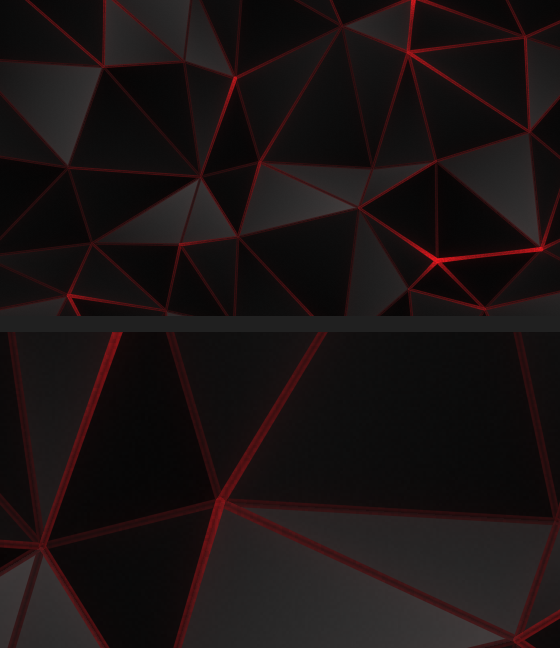
Top, the full canvas; bottom, a detail of the centre.
Give the GLSL for this background, as a Shadertoy shader.

```glsl
const float ROWS = 3.7;
const float JITTER = 0.8;
const vec3 RED = vec3(1.0, 0.06, 0.085);

float hash(vec2 p) {
    return fract(sin(dot(p, vec2(127.1, 311.7))) * 43758.5453);
}

float cross2(vec2 a, vec2 b) {
    return a.x * b.y - a.y * b.x;
}

vec2 meshVertex(vec2 cell) {
    vec2 offset = vec2(hash(cell), hash(cell + 37.3)) - 0.5;
    return cell + JITTER * offset;
}

// Heat gathers around one hub, with a few random hot vertices elsewhere
float vertexHeat(vec2 v, vec2 hub) {
    vec2 d = v - hub;
    return min(1.0, 0.9 * exp(-1.8 * dot(d, d)) + 0.9 * pow(hash(v + 5.1), 7.0));
}

// Returns red light, seam coverage and surrounding halo
vec3 seam(vec2 p, vec2 a, vec2 b, vec2 hub, float pixel) {
    vec2 ab = b - a;
    float t = clamp(dot(p - a, ab) / dot(ab, ab), 0.0, 1.0);
    float d = length(p - a - ab * t);
    float seed = hash(a + b);

    float heat = vertexHeat(a, hub) * pow(1.0 - t, 2.2) + vertexHeat(b, hub) * pow(t, 2.2);
    float glow = heat * mix(0.2, 1.0, smoothstep(0.25, 0.8, seed));
    float width = 0.015 + 0.018 * glow;
    float cover = 1.0 - smoothstep(width - pixel * 0.7, width + pixel * 0.7, d);
    float groove = 1.0 - smoothstep(0.0, width * 0.7, d);
    float light = 0.11 + 0.2 * seed * seed + 0.75 * glow;
    light *= 1.0 - 0.4 * groove * (1.0 - min(1.0, glow * 2.0));
    float halo = (0.025 + 0.17 * glow) * exp(-d * 13.0);
    return vec3(light * cover, cover, halo);
}

bool inTriangle(vec2 p, vec2 a, vec2 b, vec2 c) {
    float u = cross2(b - a, p - a);
    float v = cross2(c - b, p - b);
    float w = cross2(a - c, p - c);
    return min(u, min(v, w)) >= 0.0 || max(u, max(v, w)) <= 0.0;
}

// Flat facet tone with a soft directional sheen
float facetTone(vec2 p, vec2 a, vec2 b, vec2 c) {
    vec2 centre = (a + b + c) / 3.0;
    float level = hash(centre + 9.7);
    float angle = 6.2832 * hash(centre + 2.3);
    float sheen = dot(p - centre, vec2(cos(angle), sin(angle)));
    float dark = mix(0.025, 0.075, level);
    float grey = mix(0.125, 0.175, level);
    float tone = hash(centre) > 0.69 ? grey : dark;
    return tone * clamp(1.0 + 0.6 * sheen, 0.55, 1.4);
}

// A diagonal is usable when the other two corners lie on opposite sides
bool splits(vec2 a, vec2 c, vec2 b, vec2 d) {
    return cross2(c - a, b - a) * cross2(c - a, d - a) < 0.0;
}

void mainImage(out vec4 fragColor, in vec2 fragCoord) {
    vec2 uv = fragCoord / iResolution.xy;
    vec2 p = fragCoord / iResolution.y * ROWS;
    vec2 hub = vec2(0.9 * iResolution.x / iResolution.y, 0.24) * ROWS;
    float pixel = ROWS / iResolution.y;
    vec2 base = floor(p);
    vec3 seams = vec3(0.0);
    float tone = 0.04;

    // Split every nearby quad of the jittered lattice into two triangles
    for (int y = -1; y <= 1; y++) {
        for (int x = -1; x <= 1; x++) {
            vec2 cell = base + vec2(x, y);
            vec2 a = meshVertex(cell);
            vec2 b = meshVertex(cell + vec2(1.0, 0.0));
            vec2 c = meshVertex(cell + vec2(1.0, 1.0));
            vec2 d = meshVertex(cell + vec2(0.0, 1.0));

            bool shorter = length(c - a) < length(d - b);
            bool useAC = splits(a, c, b, d) && (shorter || !splits(b, d, a, c));
            vec2 start = useAC ? a : b;
            vec2 end = useAC ? c : d;
            vec2 left = useAC ? b : c;
            vec2 right = useAC ? d : a;

            if (inTriangle(p, start, left, end)) tone = facetTone(p, start, left, end);
            if (inTriangle(p, start, end, right)) tone = facetTone(p, start, end, right);

            seams = max(seams, seam(p, a, b, hub, pixel));
            seams = max(seams, seam(p, b, c, hub, pixel));
            seams = max(seams, seam(p, d, c, hub, pixel));
            seams = max(seams, seam(p, a, d, hub, pixel));
            seams = max(seams, seam(p, start, end, hub, pixel));
        }
    }

    // Combine facets, halo and seams with a light vignette and grain
    float vignette = 1.0 - 0.5 * dot(uv - 0.5, uv - 0.5);
    float grain = hash(floor(p * 80.0)) - 0.5;
    vec3 color = vec3(1.02, 1.0, 1.0) * (tone * vignette + 0.006 * grain);
    color = mix(color, vec3(0.045), seams.y * 0.8);
    color += RED * (seams.x * (1.0 + 0.2 * grain) + seams.z * (1.0 - seams.y));
    fragColor = vec4(clamp(color, 0.0, 1.0), 1.0);
}
```
